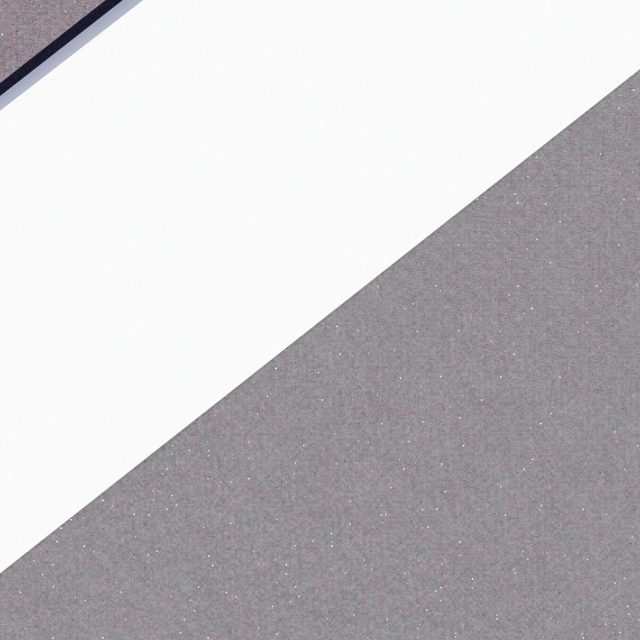
Write a WebGL 1 fragment shader that draws this texture.

```glsl
precision highp float;
// A broad white diagonal band across speckled grey stone, with a pale bevel
// and a dark groove near the upper left corner. Slanted half-planes make the
// layers; value noise and scattered glints make the stone grain.

uniform vec2 u_resolution;

float hash(vec2 p) {
  return fract(sin(dot(p, vec2(127.1, 311.7))) * 43758.5453);
}

float noise(vec2 p) {
  vec2 i = floor(p), f = fract(p);
  f = f * f * (3.0 - 2.0 * f);
  return mix(mix(hash(i), hash(i + vec2(1.0, 0.0)), f.x),
             mix(hash(i + vec2(0.0, 1.0)), hash(i + vec2(1.0, 1.0)), f.x), f.y);
}

// Signed distance above the line that starts at height y0 on the left edge
float aboveLine(vec2 p, float y0, float slope) {
  return (p.y - y0 - slope * p.x) / sqrt(1.0 + slope * slope);
}

float cover(float d) {
  float soft = 0.8 / min(u_resolution.x, u_resolution.y);
  return smoothstep(-soft, soft, d);
}

// Sparse round specks, one candidate in each grid cell
float specks(vec2 p, float cells, float density, float seed) {
  vec2 q = p * cells, id = floor(q) + seed;
  vec2 center = 0.3 + 0.4 * vec2(hash(id + 3.7), hash(id + 8.3));
  float spot = 1.0 - smoothstep(0.08, 0.3, length(fract(q) - center));
  return spot * step(1.0 - density, hash(id)) * (0.4 + 0.6 * hash(id + 5.1));
}

vec3 stone(vec2 p) {
  float fine = noise(p * 410.0) - 0.5;
  float medium = noise(p * 190.0 + 31.0) - 0.5;
  float cloudy = noise(p * 22.0 + 7.0) - 0.5;
  vec3 col = vec3(0.583, 0.563, 0.583);
  col += 0.09 * fine + 0.05 * medium + 0.015 * cloudy;
  // Faint pink and green mottling
  col += vec3(0.02, -0.012, 0.004) * 2.0 * (noise(p * 150.0 + 63.0) - 0.5);
  col -= 0.11 * specks(p, 170.0, 0.10, 17.0);
  col += vec3(0.13, 0.08, 0.10) * specks(p, 150.0, 0.09, 41.0);
  col += 0.33 * specks(p, 140.0, 0.035, 73.0);
  return col;
}

void main() {
  vec2 p = gl_FragCoord.xy / u_resolution;
  float bandEdge = aboveLine(p, 0.104, 0.788);
  float bevelEdge = aboveLine(p, 0.827, 0.773);
  float grooveEdge = aboveLine(p, 0.850, 0.782);
  float slabEdge = aboveLine(p, 0.870, 0.787);

  // Lower stone, slightly shaded where it meets the band
  vec3 grain = stone(p);
  vec3 col = grain - 0.05 * smoothstep(-0.006, 0.0, bandEdge);

  // White band with barely visible unevenness
  vec3 white = vec3(0.978, 0.980, 0.979) + 0.008 * (noise(p * 120.0) - 0.5);
  col = mix(col, white, cover(bandEdge));

  // Bevel, groove and upper slab
  vec3 bevel = mix(vec3(0.70, 0.72, 0.79), vec3(0.64, 0.66, 0.74),
                   smoothstep(0.0, 0.018, bevelEdge));
  col = mix(col, bevel, cover(bevelEdge));
  vec3 groove = vec3(0.10, 0.10, 0.17) + 0.04 * (noise(p * 300.0) - 0.5);
  col = mix(col, groove, cover(grooveEdge));
  vec3 slab = (grain - 0.57) * 1.3 + vec3(0.56, 0.545, 0.55);
  col = mix(col, slab, cover(slabEdge));

  gl_FragColor = vec4(clamp(col, 0.0, 1.0), 1.0);
}
```
